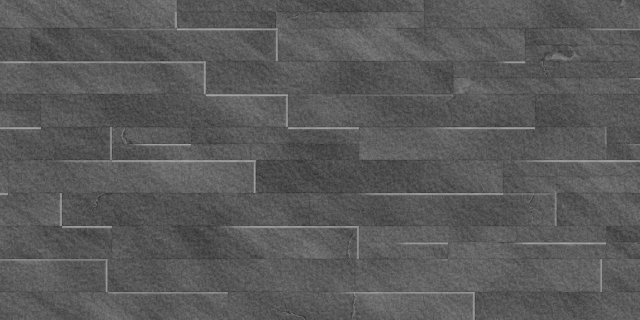
Write a Shadertoy shader that draws this texture.

```glsl
const float ROW_HEIGHT = 0.1029;
const float ROW_START = 0.0885;
const float STONE_LENGTH = 0.773;

struct Stone {
    vec2 lo;
    vec2 hi;
    vec2 id;
    float lift;
};

float hash(vec2 p) {
    vec3 q = fract(p.xyx * vec3(0.1031, 0.1030, 0.0973));
    q += dot(q, q.yzx + 33.33);
    return fract((q.x + q.y) * q.z);
}

float noise(vec2 p) {
    vec2 cell = floor(p);
    vec2 f = p - cell;
    f = f * f * (3.0 - 2.0 * f);
    float low = mix(hash(cell), hash(cell + vec2(1, 0)), f.x);
    float high = mix(hash(cell + vec2(0, 1)), hash(cell + 1.0), f.x);
    return mix(low, high, f.y);
}

float fbm(vec2 p) {
    float sum = 0.0, weight = 0.5;
    for (int i = 0; i < 4; i++) {
        sum += weight * noise(p);
        p = mat2(1.6, 1.2, -1.2, 1.6) * p + 7.3;
        weight *= 0.5;
    }
    return sum / 0.9375;
}

// Staggered courses; some stones split into two thin, cut strips
Stone stoneAt(vec2 p) {
    float row = floor((p.y - ROW_START) / ROW_HEIGHT);
    float shift = STONE_LENGTH * hash(vec2(row + 20.0, 3.0));
    float column = floor((p.x - shift) / STONE_LENGTH);
    vec2 id = vec2(column, row) + 40.0;
    vec2 size = vec2(STONE_LENGTH, ROW_HEIGHT);
    vec2 lo = vec2(column, row) * size + vec2(shift, ROW_START);
    float raised = mod(id.x + id.y, 2.0);

    if (hash(id + 5.7) > 0.6) {
        size.y *= 0.5;
        float upper = step(lo.y + size.y, p.y);
        lo.y += upper * size.y;
        id.y += 0.5 * upper;
        float cut = size.x * mix(0.3, 0.75, hash(id + 9.1));
        float right = step(lo.x + cut, p.x);
        lo.x += right * cut;
        size.x = mix(cut, size.x - cut, right);
        id.x += 0.5 * right;
    }
    return Stone(lo, lo + size, id, 0.5 * raised + 0.5 * hash(id + 17.3));
}

float rimProfile(float distanceIn) {
    float core = (distanceIn - 0.0034) / 0.0031;
    return exp(-core * core) + 0.13 * exp(-distanceIn / 0.011);
}

// Lit top and right edges wherever a stone stands above its neighbour
float litRim(Stone s, vec2 p) {
    float above = stoneAt(vec2(p.x, s.hi.y + 0.002)).lift;
    float beside = stoneAt(vec2(s.hi.x + 0.002, p.y)).lift;
    float along = (p.x - s.lo.x) / (s.hi.x - s.lo.x);
    float fade = smoothstep(0.0, 0.2, along - 0.4 * hash(s.id + 2.9));
    float top = rimProfile(s.hi.y - p.y) * fade * smoothstep(0.0, 0.25, s.lift - above);
    float side = rimProfile(s.hi.x - p.x) * smoothstep(0.1, 0.4, s.lift - beside);
    return min(max(top, 0.85 * side), 1.0) * mix(0.75, 1.0, noise(p * 45.0));
}

// Faint joint that comes and goes along its length
float seam(Stone s, vec2 p) {
    vec2 inner = min(p - s.lo, s.hi - p);
    float line = 1.0 - smoothstep(0.0, 0.005, min(inner.x, inner.y));
    return line * mix(0.3, 1.0, noise(p * 12.0));
}

// Slate surface: patches, slanted cleavage, relief and fine grain
float slate(vec2 p, float cleavage) {
    vec2 slant = vec2(dot(p, vec2(0.82, -0.57)), dot(p, vec2(0.57, 0.82)));
    float patches = fbm(slant * vec2(3.5, 8.0)) - 0.5;
    float streaks = fbm(slant * vec2(5.0, 45.0)) - 0.5;
    float relief = fbm(p * 105.0) - fbm(p * 105.0 + vec2(0.4, 0.6));
    float grain = noise(p * 253.0) - 0.5;
    return 0.18 * patches + 0.15 * cleavage * streaks + 0.1 * relief + 0.085 * grain;
}

// Thin ragged cracks with a pale lip and a dark side
float crack(vec2 p) {
    vec2 warped = p + 0.07 * vec2(fbm(p * 22.0), fbm(p * 22.0 + 31.0));
    float contour = noise(warped * vec2(5.0, 4.0)) - 0.5;
    float pale = 1.0 - smoothstep(0.0, 0.013, abs(contour));
    float dark = 1.0 - smoothstep(0.0, 0.013, abs(contour - 0.015));
    return (pale - 0.8 * dark) * smoothstep(0.55, 0.75, noise(p * 7.0 + 13.0));
}

void mainImage(out vec4 fragColor, in vec2 fragCoord) {
    vec2 p = fragCoord / iResolution.y;
    Stone stone = stoneAt(p);
    vec2 local = p + 9.0 * vec2(hash(stone.id + 1.3), hash(stone.id + 6.1));

    float tone = 0.354 + 0.05 * (hash(stone.id + 11.9) - 0.5);
    tone += slate(local, hash(stone.id + 23.0));
    tone += 0.09 * crack(local) * step(0.4, hash(stone.id + 29.0));
    tone -= 0.05 * seam(stone, p);
    tone = mix(tone, 0.67, 0.95 * litRim(stone, p));
    fragColor = vec4(vec3(clamp(tone, 0.0, 1.0)), 1.0);
}
```
